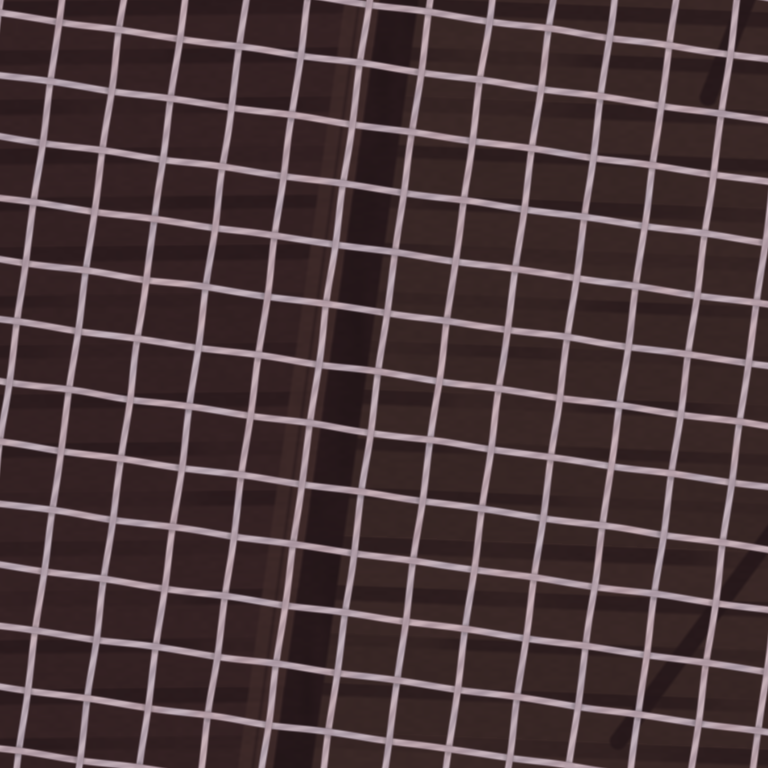
Reproduce this pattern procedurally as a Shadertoy shader.

```glsl
const float PI = 3.14159265;

// Mesh layout, in canvas units
const vec2 PITCH = vec2(0.0799, 0.0797);
const vec2 ORIGIN = vec2(0.4805, 0.0182);
const float SLOPE = 0.139;
const float WIRE_RADIUS = 0.0045;
const float EDGE_BLUR = 0.0009;
const float WEAVE = 0.0007;
const float JITTER = 0.0012;
const float TWISTS_PER_CELL = 2.0;

// Backdrop layout
const float SLAT_PITCH = 0.064;
const float POST_X = 0.520;
const float POST_HALF = 0.025;

const vec3 WIRE_LIGHT = vec3(0.77, 0.69, 0.72);
const vec3 WIRE_MID = vec3(0.65, 0.57, 0.61);
const vec3 WIRE_DARK = vec3(0.49, 0.41, 0.45);
const vec3 BOARD_LEFT = vec3(0.203, 0.131, 0.136);
const vec3 BOARD_RIGHT = vec3(0.222, 0.153, 0.147);
const vec3 TRIM = vec3(0.245, 0.165, 0.160);
const vec3 SHADOW = vec3(0.145, 0.090, 0.100);

float hash(vec2 p) {
    uvec2 q = uvec2(ivec2(floor(p))) * uvec2(1597334677u, 3812015801u);
    uint n = (q.x ^ q.y) * 1597334677u;
    n = (n ^ (n >> 15)) * 2246822519u;
    return float((n ^ (n >> 13)) >> 8) / 16777216.0;
}

float noise(vec2 p) {
    vec2 i = floor(p), f = fract(p);
    f = f * f * (3.0 - 2.0 * f);
    vec2 e = vec2(1.0, 0.0);
    return mix(mix(hash(i), hash(i + e.xy), f.x),
               mix(hash(i + e.yx), hash(i + e.xx), f.x), f.y);
}

float segmentDistance(vec2 p, vec2 a, vec2 b) {
    vec2 ab = b - a;
    return length(p - a - ab * clamp(dot(p - a, ab) / dot(ab, ab), 0.0, 1.0));
}

// Coverage of a band around zero
float band(float d, float halfWidth, float blur) {
    return 1.0 - smoothstep(halfWidth - blur, halfWidth + blur, abs(d));
}

// Boards, post and braces; p runs downward from the top left
vec3 backdrop(vec2 p, float px) {
    float blur = 0.0015 + px;
    float across = p.x + SLOPE * p.y - POST_X;
    float right = smoothstep(-blur, blur, across);
    vec3 col = mix(BOARD_LEFT, BOARD_RIGHT, right);

    // Overlapping slats with uneven shadow lines
    float s = (p.y + mix(0.01, -0.04, right) * p.x) / SLAT_PITCH + 0.4 * right;
    float id = floor(s);
    float tone = hash(vec2(id, right + 5.0));
    float f = fract(s);
    float w = (blur + 0.001) / SLAT_PITCH;
    float lip = smoothstep(0.0, w, f) * (1.0 - smoothstep(0.2 + 0.12 * tone, 0.24 + 0.12 * tone + w, f));
    float patchy = smoothstep(0.2, 0.7, noise(vec2(p.x * 6.0, id + 20.0)));
    col *= 0.97 + 0.06 * tone;
    col = mix(col, SHADOW, lip * (0.2 + 0.45 * patchy));

    // Pale trim beside the dark post
    col = mix(col, TRIM, 0.8 * band(across + 0.048, 0.023, blur));
    col = mix(col, SHADOW, 0.5 * band(across + 0.052, 0.002, blur));
    col = mix(col, SHADOW * (0.93 + 0.14 * noise(p * vec2(60.0, 12.0))), band(across, POST_HALF, blur));

    // Dark braces
    float brace = segmentDistance(p, vec2(1.02, 0.675), vec2(0.805, 0.965));
    brace = min(brace, segmentDistance(p, vec2(0.98, -0.02), vec2(0.922, 0.127)));
    col = mix(col, SHADOW, 0.9 * band(brace, 0.011, blur));
    return col * (0.97 + 0.06 * noise(p * vec2(90.0, 180.0)));
}

// One family of twisted wires: rgb is colour, a is coverage
vec4 wire(float across, float along, float pitch, float family, float px) {
    float id = floor(across + 0.5);
    float d = (across - id) * pitch / sqrt(1.0 + SLOPE * SLOPE);
    d += WEAVE * cos(PI * (along + id));
    d += JITTER * (hash(vec2(id, family)) - 0.5);
    d += JITTER * (noise(vec2(along * 1.3, id + 31.0 * family)) - 0.5);

    float r = d / WIRE_RADIUS;
    float phase = hash(vec2(id, family + 9.0));
    float strand = 0.5 + 0.5 * cos(2.0 * PI * (along * TWISTS_PER_CELL + phase) + 2.6 * r);
    float wear = noise(vec2(along * 5.0, id + 17.0 * family));
    vec3 col = mix(WIRE_MID, WIRE_LIGHT, clamp(0.25 + 0.6 * strand + 0.5 * (wear - 0.4), 0.0, 1.0));
    col = mix(col, WIRE_DARK, 0.5 * smoothstep(0.5, 1.1, abs(r)));
    col += vec3(0.03, -0.005, -0.02) * (noise(vec2(along * 2.0, id + 50.0 * family)) - 0.5);
    return vec4(col, band(d, WIRE_RADIUS, EDGE_BLUR + 0.6 * px));
}

void mainImage(out vec4 fragColor, in vec2 fragCoord) {
    float px = 1.0 / iResolution.y;
    vec2 p = fragCoord * px;
    p.y = 1.0 - p.y;

    // Grid coordinates: whole numbers lie on wires
    vec2 g = (p + SLOPE * vec2(p.y, -p.x) - ORIGIN) / PITCH;
    vec4 upright = wire(g.x, g.y, PITCH.x, 1.0, px);
    vec4 level = wire(g.y, g.x, PITCH.y, 2.0, px);

    // Alternate which wire passes over, with a soft contact shadow
    vec2 knot = floor(g + 0.5);
    float uprightOver = mod(knot.x + knot.y, 2.0);
    vec4 over = mix(level, upright, uprightOver);
    vec4 under = mix(upright, level, uprightOver);
    float contact = 1.0 - smoothstep(0.05, 0.13, length(g - knot));
    under.rgb *= 1.0 - 0.16 * contact;
    over.rgb = mix(over.rgb, WIRE_MID, 0.5 * contact);

    vec3 col = mix(backdrop(p, px), under.rgb, under.a);
    col = mix(col, over.rgb, over.a);
    fragColor = vec4(col, 1.0);
}
```
